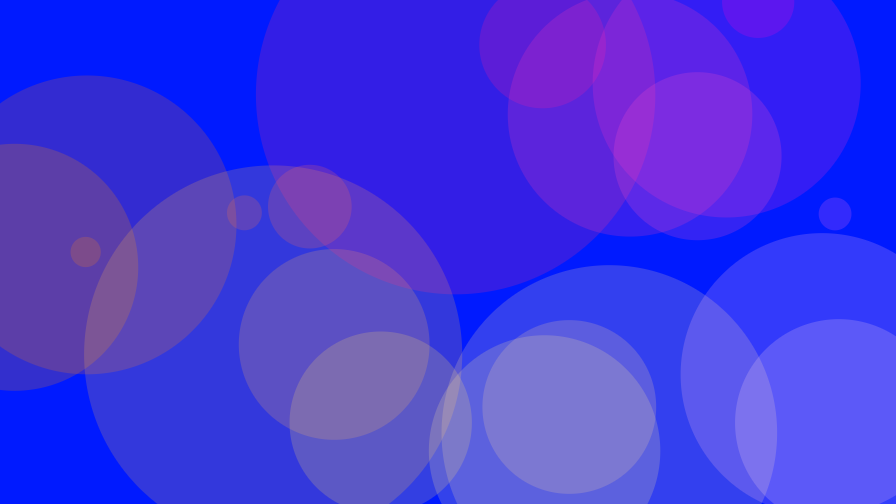
Give the GLSL for this background, as a Shadertoy shader.

```glsl
// Translucent overlapping discs in warm tints scattered over a vivid blue field.

const vec3 FIELD_BLUE = vec3(0.0, 0.1, 1.0);
const float DISC_OPACITY = 0.2;
const float WIDTH = 16.0 / 9.0; // layout width, in canvas heights

// Red stays full; green grows downward and blue grows to the right.
vec3 tintAt(vec2 center) {
    return vec3(1.0, clamp(1.0 - center.y, 0.0, 1.0), clamp(center.x / WIDTH, 0.0, 1.0));
}

// Blends one soft-edged disc, given as (center, radius), over a colour.
vec3 addDisc(vec3 base, vec2 p, vec3 disc, float pixel) {
    float edge = length(p - disc.xy) - disc.z;
    float coverage = clamp(0.5 - edge / pixel, 0.0, 1.0);
    return mix(base, tintAt(disc.xy), DISC_OPACITY * coverage);
}

// Large discs alternate above and below the middle line.
vec3 largeDisc(float i) {
    float side = 1.0 - 2.0 * mod(i, 2.0);
    float x = 0.25 + 0.28 * i + 0.12 * sin(0.8 * i - 0.7);
    float y = 0.5 + side * 0.36 * sin(0.15 + 0.45 * i);
    return vec3(x, y, 0.33 + 0.07 * sin(1.2 * i - 0.5));
}

// Each large disc has a medium companion drifting off its center.
vec3 companionDisc(vec3 parent, float i) {
    vec2 drift = vec2(0.2 * sin(1.45 * i - 0.8), 0.1 * sin(1.2 * i - 1.0));
    return vec3(parent.xy + drift, 0.185 + 0.06 * cos(1.5 * i));
}

// Small discs follow a widening wave and swell midway.
vec3 smallDisc(float j) {
    float x = 0.17 + 0.225 * j + 0.09 * sin(1.6 * j);
    float y = 0.5 + 0.5 * smoothstep(0.0, 4.0, j) * sin(1.3 * (j - 4.7));
    float swell = sin(0.4 * j);
    swell *= swell;
    return vec3(x, y, 0.03 + 0.2 * swell * swell);
}

void mainImage(out vec4 fragColor, in vec2 fragCoord) {
    float pixel = 1.0 / iResolution.y;
    vec2 p = fragCoord / iResolution.xy * vec2(WIDTH, 1.0);
    vec3 color = FIELD_BLUE;

    for (int i = 0; i < 6; i++) {
        vec3 large = largeDisc(float(i));
        color = addDisc(color, p, large, pixel);
        color = addDisc(color, p, companionDisc(large, float(i)), pixel);
    }
    for (int j = 0; j < 8; j++) {
        color = addDisc(color, p, smallDisc(float(j)), pixel);
    }
    fragColor = vec4(color, 1.0);
}
```
